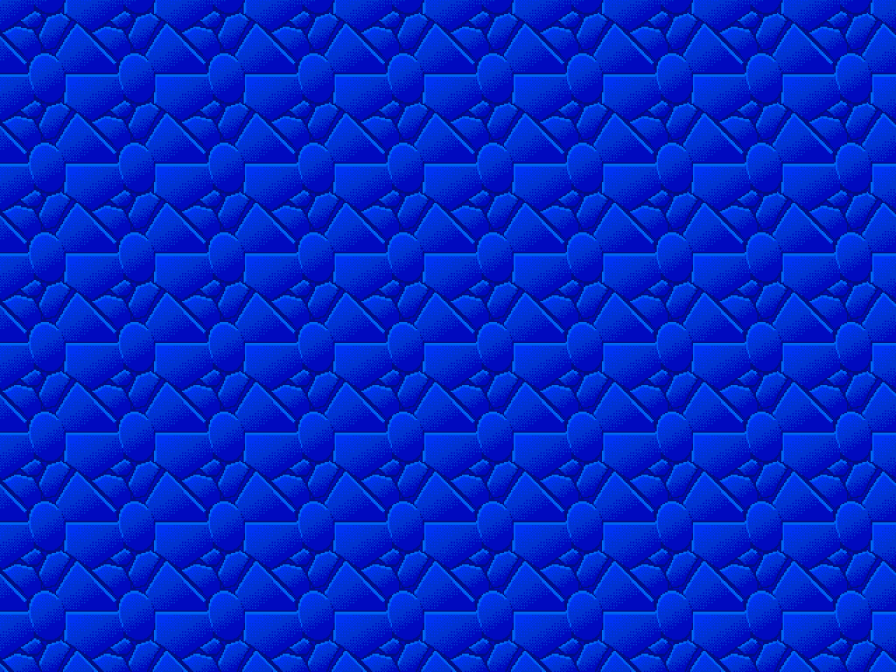
A WebGL 1 fragment shader for this pattern:

```glsl
precision highp float;
uniform vec2 u_resolution;

// Offset from a stone's centre, wrapped to the 64-unit tile
vec2 wrapTile(vec2 p) {
  return mod(p + 32.0, 64.0) - 32.0;
}

// Signed distance to the line a-b, negative on the inner side
float edge(vec2 q, vec2 a, vec2 b) {
  vec2 along = normalize(b - a);
  return dot(q - a, vec2(along.y, -along.x));
}

// Position along the light: -1 at the lit side, 1 at the shaded side
float lightRamp(vec2 q, float size) {
  return dot(q, vec2(0.53, 0.85)) / size;
}

// Convex six-sided stone: x = distance, y = light ramp
vec2 stone(vec2 p, float size, vec2 a, vec2 b, vec2 c, vec2 d, vec2 e, vec2 f) {
  vec2 q = wrapTile(p);
  float upper = max(max(edge(q, a, b), edge(q, b, c)), edge(q, c, d));
  float lower = max(max(edge(q, d, e), edge(q, e, f)), edge(q, f, a));
  return vec2(max(upper, lower), lightRamp(q, size));
}

// Leaning oval cobble
vec2 cobble(vec2 p) {
  vec2 q = wrapTile(p);
  float d = (length(vec2(q.x - 0.1 * q.y, q.y) / vec2(13.0, 17.6)) - 1.0) * 14.0;
  return vec2(d, lightRamp(q, 15.0));
}

vec2 nearest(vec2 a, vec2 b) {
  return a.x < b.x ? a : b;
}

// All stones of one tile, y pointing down
vec2 paving(vec2 p) {
  vec2 s = cobble(p - vec2(33.6, 55.6));
  // Wide slab
  s = nearest(s, stone(p - vec2(2.8, 5.2), 18.0,
    vec2(-20.0, -16.0), vec2(18.0, -16.0), vec2(20.5, -6.0),
    vec2(21.5, 2.0), vec2(-1.0, 17.0), vec2(-20.5, 4.5)));
  // Pointed slab
  s = nearest(s, stone(p - vec2(61.8, 35.8), 18.0,
    vec2(-7.0, -19.5), vec2(21.0, 9.0), vec2(22.0, 16.5),
    vec2(-14.5, 16.5), vec2(-22.0, 3.5), vec2(-15.0, -8.0)));
  // Upright wedge
  s = nearest(s, stone(p - vec2(39.0, 22.4), 11.0,
    vec2(-5.0, -10.0), vec2(4.5, -13.0), vec2(11.0, -8.5),
    vec2(0.5, 11.0), vec2(-6.5, 13.0), vec2(-11.5, 4.0)));
  // Low wedge
  s = nearest(s, stone(p - vec2(15.6, 30.2), 11.0,
    vec2(-13.5, -6.5), vec2(-4.5, -11.5), vec2(8.5, -8.5),
    vec2(13.0, 1.5), vec2(13.5, 7.0), vec2(5.0, 12.5)));
  // Pebble
  return nearest(s, stone(p - vec2(23.3, 13.6), 6.0,
    vec2(-8.0, 1.0), vec2(2.0, -6.0), vec2(5.5, -3.0),
    vec2(7.5, 0.0), vec2(3.0, 6.0), vec2(-4.5, 5.0)));
}

vec3 cellColor(vec2 cell) {
  vec2 p = cell + 0.5;
  vec2 s = paving(p);
  float facing = paving(p - vec2(0.27, 0.42)).x - s.x;
  float checker = mod(cell.x + cell.y, 2.0);

  // Grooves, deepest beside the stones
  if (s.x > 0.0) {
    return s.x < 1.3 ? vec3(0.0, 0.05, 0.52) : vec3(0.0, 0.04, 0.75);
  }
  // Lit rim
  if (s.x > -1.6 && facing > 0.05) {
    return s.x > -0.6 ? vec3(0.0, 0.42, 0.94) : vec3(0.0, 0.36, 0.96);
  }
  // Ordered dither through three face tones
  float threshold = 0.5 * checker + 0.25 * mod(cell.y, 2.0) + 0.125;
  float tone = floor(1.25 + 1.3 * s.y + threshold);
  if (tone < 0.5) return vec3(0.0, 0.20, 0.96);
  return tone < 1.5 ? vec3(0.0, 0.20, 0.81) : vec3(0.0, 0.04, 0.75);
}

void main() {
  // Average nine samples for smooth cell edges
  vec3 sum = vec3(0.0);
  for (int j = 0; j < 3; j++) {
    for (int i = 0; i < 3; i++) {
      vec2 pos = gl_FragCoord.xy + (vec2(float(i), float(j)) - 1.0) / 3.0;
      pos.y = u_resolution.y - pos.y;
      // Seven and a half tiles of 64 cells fill the height
      sum += cellColor(floor(mod(pos / u_resolution.y * 480.0, 64.0)));
    }
  }
  gl_FragColor = vec4(sum / 9.0, 1.0);
}
```
